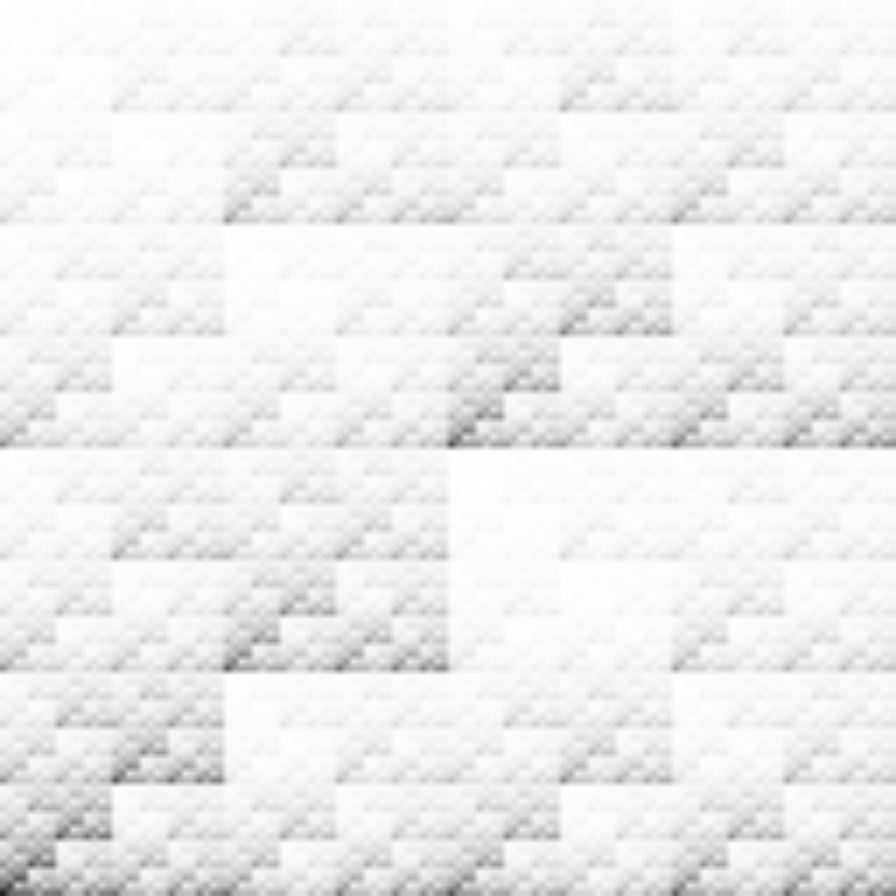
Reproduce this pattern procedurally as a WebGL 1 fragment shader.

```glsl
precision highp float;
// Chaos-game density map in grey on white. Each cell's address is a chain of
// nested quadrants; its darkness is the product of the chances of stepping
// from each quadrant to the next smaller one (a Markov cascade).

uniform vec2 u_resolution;

#define LEVELS 7
#define GRID 128.0
#define GAIN 0.07

// Quadrant chances, ordered: lower left, lower right, upper left, upper right
#define START vec4(0.370, 0.225, 0.150, 0.255)
#define FROM_LL vec4(0.41, 0.18, 0.15, 0.26)
#define FROM_LR vec4(0.37, 0.37, 0.08, 0.18)
#define FROM_UL vec4(0.31, 0.25, 0.13, 0.31)
#define FROM_UR vec4(0.37, 0.30, 0.15, 0.18)

// Chance of one quadrant, selected by its two address bits
float chanceOf(vec4 chances, vec2 quadrant) {
  vec2 column = mix(chances.xz, chances.yw, quadrant.x);
  return mix(column.x, column.y, quadrant.y);
}

// Chances for the quadrants nested inside the given one
vec4 chancesInside(vec2 quadrant) {
  vec4 lower = mix(FROM_LL, FROM_LR, quadrant.x);
  vec4 upper = mix(FROM_UL, FROM_UR, quadrant.x);
  return mix(lower, upper, quadrant.y);
}

// Ink of a single cell, walking from the largest quadrant to the smallest
float cellInk(vec2 cell) {
  vec2 p = (clamp(cell, 0.0, GRID - 1.0) + 0.5) / GRID;
  vec4 chances = START;
  float density = GAIN;
  for (int i = 0; i < LEVELS; i++) {
    p *= 2.0;
    vec2 quadrant = floor(p);
    p -= quadrant;
    density *= 4.0 * chanceOf(chances, quadrant);
    chances = chancesInside(quadrant);
  }
  return 1.0 - exp(-density);
}

void main() {
  vec2 uv = gl_FragCoord.xy / u_resolution;

  // Blend the four nearest cells for soft edges
  vec2 grid = uv * GRID - 0.5;
  vec2 cell = floor(grid);
  vec2 blend = grid - cell;
  float lower = mix(cellInk(cell), cellInk(cell + vec2(1.0, 0.0)), blend.x);
  float upper = mix(cellInk(cell + vec2(0.0, 1.0)), cellInk(cell + 1.0), blend.x);
  float ink = mix(lower, upper, blend.y);

  gl_FragColor = vec4(vec3(1.0 - ink), 1.0);
}
```
